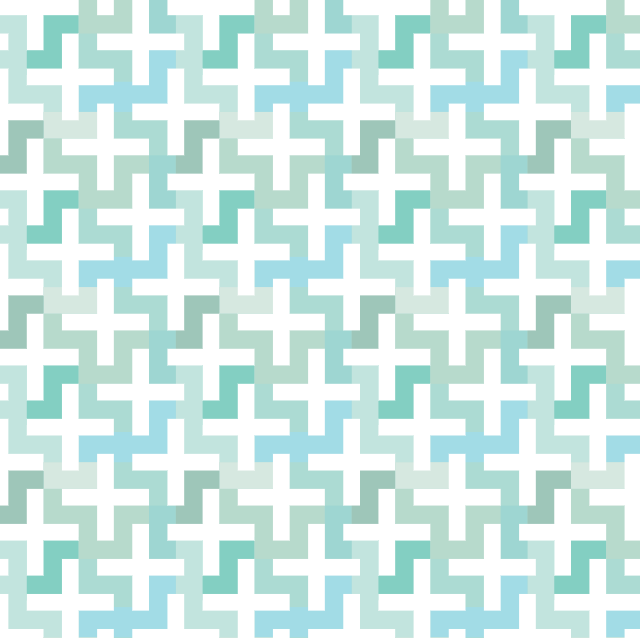
A WebGL 2 fragment shader for this pattern:

```glsl
#version 300 es
precision highp float;
// Interlocking white crosses over a patchwork of mint, jade and sky-blue bands.

#define REPEATS vec2(3.64, 3.643)   // tiles across and down
#define ORIGIN vec2(0.068, 0.0787)  // tile corner, measured from the top left
#define PERIOD 5.0                  // cells per tile side
#define ARM_LENGTH 1.238            // cross half length, in cells
#define ARM_WIDTH 0.238             // cross half width, in cells
#define MID 0.762                   // middle of the gap between two bands
#define BAND 0.524                  // width of a coloured band

uniform vec2 u_resolution;
out vec4 fragColor;

const vec3 WHITE = vec3(1.0);
const vec3 AQUA  = vec3(0.675, 0.86, 0.828);
const vec3 PALE  = vec3(0.76, 0.894, 0.87);
const vec3 SKY   = vec3(0.635, 0.863, 0.902);
const vec3 JADE  = vec3(0.512, 0.812, 0.76);
const vec3 MOSS  = vec3(0.718, 0.853, 0.80);
const vec3 MIST  = vec3(0.838, 0.91, 0.88);
const vec3 SAGE  = vec3(0.618, 0.776, 0.725);
const vec3 TEAL  = vec3(0.62, 0.84, 0.822);

// Offset to the nearest repeat of a point
vec2 wrap(vec2 p) {
  return mod(p + 0.5 * PERIOD, PERIOD) - 0.5 * PERIOD;
}

float boxDist(vec2 p, vec2 halfSize) {
  vec2 d = abs(p) - halfSize;
  return max(d.x, d.y);
}

float coverage(float dist, float pixel) {
  return clamp(0.5 - dist / pixel, 0.0, 1.0);
}

// Paints one repeating rectangle from corner lo to corner hi
void paint(inout vec3 col, vec2 p, vec2 lo, vec2 hi, vec3 tint, float pixel) {
  float d = boxDist(wrap(p - 0.5 * (lo + hi)), 0.5 * (hi - lo));
  col = mix(col, tint, coverage(d, pixel));
}

// Five crosses per tile, each a knight's move from the last
float crossDist(vec2 p) {
  float d = PERIOD;
  for (int k = 0; k < 5; k++) {
    vec2 centre = vec2(1.0, 2.0) + MID + float(k) * vec2(2.0, -1.0);
    vec2 q = wrap(p - centre);
    d = min(d, boxDist(q, vec2(ARM_LENGTH, ARM_WIDTH)));
    d = min(d, boxDist(q, vec2(ARM_WIDTH, ARM_LENGTH)));
  }
  return d;
}

void main() {
  // Cell coordinates, y pointing down
  vec2 uv = gl_FragCoord.xy / u_resolution;
  uv.y = 1.0 - uv.y;
  vec2 p = PERIOD * REPEATS * (uv - ORIGIN);
  float pixel = PERIOD * REPEATS.x / u_resolution.x;

  // Coloured bands
  vec3 col = AQUA;
  paint(col, p, vec2(3.0 + MID, -1.1), vec2(6.0, 1.0 + MID), PALE, pixel);
  paint(col, p, vec2(4.0 + BAND, -1.1), vec2(6.0, 0.7), JADE, pixel);
  paint(col, p, vec2(2.9, -0.1), vec2(3.0 + MID, 1.0 + MID), SKY, pixel);
  paint(col, p, vec2(1.0, 0.9), vec2(3.0, 1.0 + MID), SKY, pixel);
  paint(col, p, vec2(0.0, 1.0 + MID), vec2(1.8, 2.0 + BAND), MIST, pixel);
  paint(col, p, vec2(0.0, 2.0 + BAND), vec2(3.0, 3.9), MOSS, pixel);
  paint(col, p, vec2(1.0, 3.8), vec2(3.0, 4.0 + BAND), MOSS, pixel);
  paint(col, p, vec2(3.0, 3.0), vec2(3.0 + MID, 4.6), TEAL, pixel);
  paint(col, p, vec2(3.0 + MID, 1.0 + MID), vec2(5.0, 3.6), SAGE, pixel);

  // White crosses on top
  col = mix(col, WHITE, coverage(crossDist(p), pixel));
  fragColor = vec4(col, 1.0);
}
```
